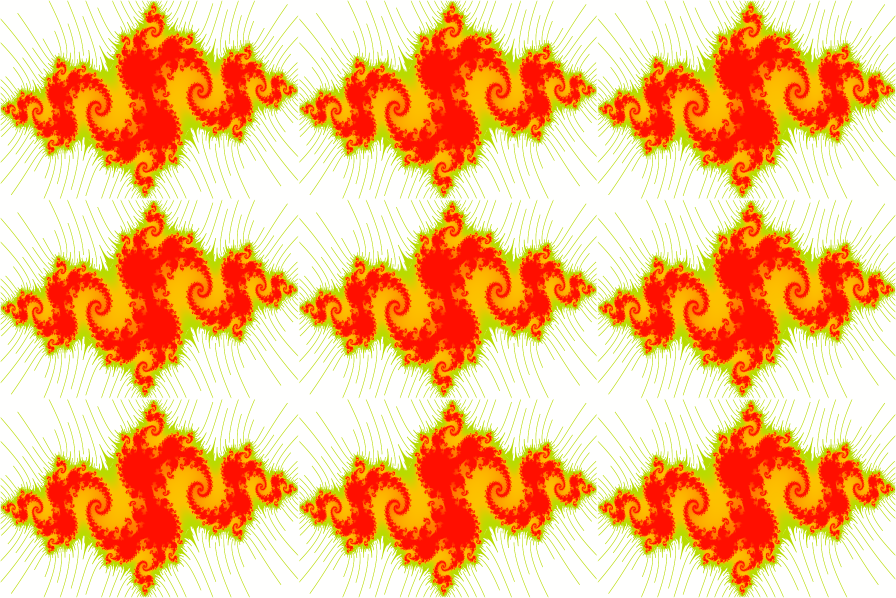
This pattern is drawn by a Shadertoy shader. Its source:

```glsl
const vec2 REPEATS = vec2(3.0, 3.0);
const vec2 TILE_SPAN = vec2(3.08, 1.75);    // complex-plane size of one tile
const vec2 JULIA_C = vec2(-0.8, -0.156);
const int MAX_STEPS = 130;
const int AA = 3;                           // samples per pixel side
const float BAILOUT = 1200.0;               // also the reach of the long rays
const int FIRST_RAY_STEP = 3;
const int FIRST_SPIKE_STEP = 6;
const float SPIKE_REACH = 60.0;
const float SPIKE_FLARE = 0.7;
const float RAY_START = 1.2;
const float RAY_HALF_WIDTH = 0.003;
const float EDGE_FADE = 0.015;
const float BODY_DEPTH = 7.5;
const float YELLOW_DEPTH = 15.0;
const float ORANGE_DEPTH = 42.0;
const float RED_DEPTH = 72.0;

const vec3 PAPER = vec3(1.0, 1.0, 0.995);
const vec3 LIME = vec3(0.72, 0.86, 0.0);
const vec3 YELLOW = vec3(0.99, 0.76, 0.0);
const vec3 ORANGE = vec3(1.0, 0.48, 0.0);
const vec3 RED = vec3(1.0, 0.06, 0.0);

vec2 complexSquare(vec2 z) {
    return vec2(z.x * z.x - z.y * z.y, 2.0 * z.x * z.y);
}

// x: smooth escape depth, y: distance to the nearest field ray
vec2 traceOrbit(vec2 z) {
    float stretch = 1.0;
    float rayDistance = 1e3;
    for (int i = 0; i < MAX_STEPS; i++) {
        float radius = length(z);
        if (radius > BAILOUT) return vec2(float(i) - log2(log(radius)), rayDistance);
        bool isSpike = i >= FIRST_SPIKE_STEP;
        float reach = isSpike ? SPIKE_REACH : BAILOUT;
        float flare = isSpike ? SPIKE_FLARE : 0.0;
        if (i >= FIRST_RAY_STEP && radius > RAY_START && radius < reach)
            rayDistance = min(rayDistance, (abs(z.x) - flare) / stretch);
        stretch *= 2.0 * max(radius, 1e-6);
        z = complexSquare(z) + JULIA_C;
    }
    return vec2(float(MAX_STEPS), rayDistance);
}

vec3 bodyColor(float depth) {
    vec3 color = mix(LIME, YELLOW, smoothstep(BODY_DEPTH, YELLOW_DEPTH, depth));
    color = mix(color, ORANGE, smoothstep(YELLOW_DEPTH, ORANGE_DEPTH, depth));
    return mix(color, RED, smoothstep(ORANGE_DEPTH, RED_DEPTH, depth));
}

vec3 tileColor(vec2 uv, float blur) {
    vec2 z = (fract(uv * REPEATS) - 0.5) * TILE_SPAN;
    vec2 orbit = traceOrbit(z);

    // Rays thin out at the tile border so neighbours join cleanly
    vec2 border = 0.5 * TILE_SPAN - abs(z);
    float fade = smoothstep(0.0, EDGE_FADE, min(border.x, border.y));
    float ray = fade * (1.0 - smoothstep(RAY_HALF_WIDTH - 0.5 * blur,
                                         RAY_HALF_WIDTH + 0.5 * blur, orbit.y));

    float body = smoothstep(BODY_DEPTH - 0.2, BODY_DEPTH + 0.2, orbit.x);
    return mix(mix(PAPER, LIME, ray), bodyColor(orbit.x), body);
}

void mainImage(out vec4 fragColor, in vec2 fragCoord) {
    float blur = TILE_SPAN.y * REPEATS.y / (iResolution.y * float(AA));
    vec3 sum = vec3(0.0);
    for (int j = 0; j < AA; j++) {
        for (int i = 0; i < AA; i++) {
            vec2 offset = (vec2(i, j) + 0.5) / float(AA) - 0.5;
            sum += tileColor((fragCoord + offset) / iResolution.xy, blur);
        }
    }
    fragColor = vec4(sum / float(AA * AA), 1.0);
}
```
